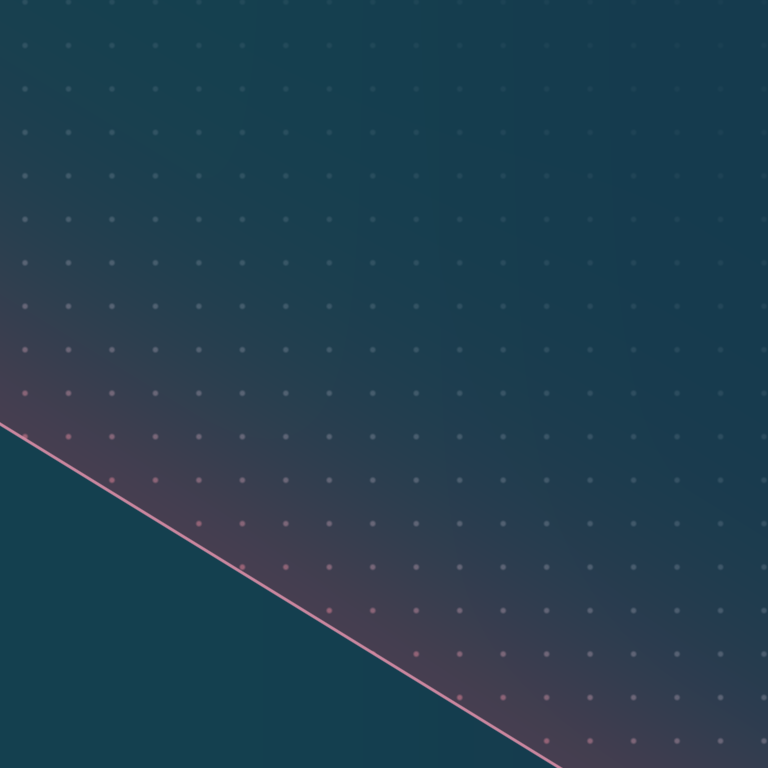
This background is drawn by a Shadertoy shader. Its source:

```glsl
// Dark teal backdrop with a rose glow above a thin diagonal line and a fading dot grid.

const vec3 TEAL = vec3(0.078, 0.250, 0.310);
const vec3 NAVY = vec3(0.082, 0.232, 0.305);
const vec3 ROSE = vec3(0.275, 0.242, 0.312);
const vec3 LINE_PINK = vec3(0.86, 0.56, 0.66);
const vec3 DOT_PINK = vec3(0.74, 0.44, 0.52);
const vec3 DOT_PALE = vec3(0.60, 0.66, 0.72);

const vec2 LINE_START = vec2(0.0, 0.448);
const vec2 LINE_END = vec2(0.729, 0.0);
const vec2 DOT_ORIGIN = vec2(0.0326, 0.0352);
const float DOT_SPACING = 0.0566;
const float DOT_RADIUS = 0.0034;
const float LINE_HALF_WIDTH = 0.0019;

// Signed distance to the line through a and b, positive on its upper side
float lineDistance(vec2 p, vec2 a, vec2 b) {
    vec2 along = normalize(b - a);
    return dot(p - a, vec2(-along.y, along.x));
}

// Distance to the nearest centre of a square grid
float gridDistance(vec2 p, vec2 origin, float spacing) {
    vec2 cell = fract((p - origin) / spacing + 0.5) - 0.5;
    return length(cell) * spacing;
}

// Filled coverage of a shape with a softened edge
float coverage(float signedDist, float softness) {
    return 1.0 - smoothstep(-softness, softness, signedDist);
}

// Glow that decays with distance from the line
float glowFalloff(float dist, float reach) {
    return exp(-pow(max(dist, 0.0) / reach, 1.4));
}

void mainImage(out vec4 fragColor, in vec2 fragCoord) {
    vec2 p = fragCoord / iResolution.xy;
    float pixel = 1.0 / min(iResolution.x, iResolution.y);
    float dist = lineDistance(p, LINE_START, LINE_END);
    float above = smoothstep(-pixel, pixel, dist);

    // Base gradient, bluer toward the right
    vec3 color = mix(TEAL, NAVY, smoothstep(0.25, 0.9, p.x));

    // Rose glow on the upper side only
    color = mix(color, ROSE, above * glowFalloff(dist, 0.24));

    // Dots fade and lose their pink away from the line
    float dots = coverage(gridDistance(p, DOT_ORIGIN, DOT_SPACING) - DOT_RADIUS,
                          max(0.002, pixel));
    vec3 dotColor = mix(DOT_PALE, DOT_PINK, glowFalloff(dist, 0.14));
    float dotOpacity = 0.72 * exp(-max(dist, 0.0) / 0.32);
    color = mix(color, dotColor, above * dots * dotOpacity);

    // Thin bright line
    float stroke = coverage(abs(dist) - LINE_HALF_WIDTH, max(0.0012, 0.75 * pixel));
    color = mix(color, LINE_PINK, 0.9 * stroke);

    fragColor = vec4(color, 1.0);
}
```
